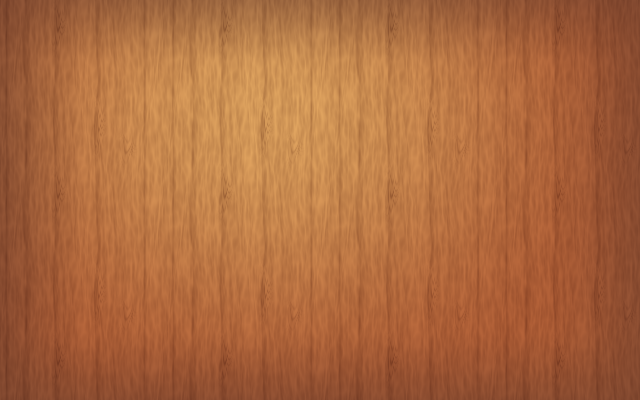
This texture is drawn by a WebGL 2 fragment shader. Its source:

```glsl
#version 300 es
precision highp float;

uniform vec2 u_resolution;
out vec4 outColor;

const float TAU = 6.2831853;
const float TILE = 0.4167; // tile side, in canvas heights
const vec3 HONEY = vec3(0.82, 0.59, 0.34);
const vec3 RUSSET = vec3(0.66, 0.35, 0.20);
const vec3 UMBER = vec3(0.36, 0.21, 0.16);
const vec3 GRAIN_TINT = vec3(0.75, 1.0, 1.1);

vec2 hash2(vec2 p) {
  vec2 k = vec2(dot(p, vec2(127.1, 311.7)), dot(p, vec2(269.5, 183.3)));
  return fract(sin(k) * 43758.5);
}

// Signed offset on a wrapping axis
float wrapped(float x) {
  return fract(x + 0.5) - 0.5;
}

// Slow sideways drift of the fibres, seamless down the tile
float sway(float y, float phase) {
  return 0.6 * sin(TAU * y + phase) + 0.3 * sin(TAU * 2.0 * y + phase * 2.3)
       + 0.1 * sin(TAU * 5.0 * y + phase * 3.7);
}

// Stretched cellular noise that wraps on the tile: 1 on a fibre, 0 between
float fibres(vec2 t, vec2 cells, float seed) {
  vec2 p = t * cells, base = floor(p);
  float nearest = 1.0;
  for (int j = -1; j <= 1; j++) {
    for (int i = -1; i <= 1; i++) {
      vec2 cell = base + vec2(i, j);
      vec2 point = cell + hash2(mod(cell, cells) + seed);
      nearest = min(nearest, length(p - point));
    }
  }
  return 1.0 - smoothstep(0.05, 0.8, nearest);
}

// Dark seam: crisp on the left, fading out to the right
float seam(vec2 t, float x, float bend, float fade) {
  float d = wrapped(t.x - x - bend * sway(t.y, x * 20.0));
  return smoothstep(-0.012, 0.0, d) * exp(-max(d, 0.0) / fade);
}

// Nested arches that narrow downward, fading away from their centre
float arches(vec2 t, vec2 centre, vec2 size, float rings) {
  vec2 d = vec2(wrapped(t.x - centre.x), wrapped(t.y - centre.y)) / size;
  d.x += 0.15 * sin(d.y * 3.0);
  float level = d.y * 0.7 + 1.6 * d.x * d.x;
  float line = pow(0.5 + 0.5 * sin(TAU * rings * level), 3.0);
  return line * exp(-dot(d, d) * 1.3);
}

// Broad and narrow lengthwise bands
float bands(float x) {
  return 0.4 * sin(TAU * 3.0 * x + 0.8) + 0.35 * sin(TAU * 7.0 * x + 2.1)
       + 0.3 * sin(TAU * 17.0 * x + 4.0) + 0.25 * sin(TAU * 29.0 * x + 1.3);
}

// Darkness of the wood figure inside one tile
float woodFigure(vec2 t) {
  vec2 bent = t + vec2(0.012 * sway(t.y, 6.0 * sin(TAU * t.x)), 0.0);
  float dark = 0.035 * bands(bent.x);
  dark += 0.10 * (fibres(bent, vec2(46.0, 5.0), 3.0) - 0.4);
  dark += 0.07 * (fibres(bent, vec2(64.0, 14.0), 17.0) - 0.4);
  // Long seams
  dark += 0.14 * seam(t, 0.04, 0.002, 0.010);
  dark += 0.14 * seam(t, 0.155, 0.014, 0.028);
  dark += 0.12 * seam(t, 0.33, 0.008, 0.020);
  dark += 0.13 * seam(t, 0.58, 0.014, 0.022);
  dark += 0.12 * seam(t, 0.87, 0.002, 0.010);
  // Arched growth rings
  dark += 0.19 * arches(t, vec2(0.35, 0.16), vec2(0.035, 0.15), 2.5);
  dark += 0.17 * arches(t, vec2(0.595, 0.76), vec2(0.030, 0.17), 3.0);
  dark += 0.13 * arches(t, vec2(0.76, 0.90), vec2(0.045, 0.09), 2.0);
  return dark - 0.03;
}

// Warm light high and left of the middle, dusky borders
vec3 litBase(vec2 uv) {
  float away = length((uv - vec2(0.42, 0.74)) * vec2(1.0, 0.75));
  vec3 color = mix(HONEY, RUSSET, smoothstep(0.0, 0.6, away));
  vec2 inset = min(uv, 1.0 - uv);
  vec2 open = smoothstep(vec2(-0.08, -0.12), vec2(0.16, 0.20), inset);
  return mix(color, UMBER, 0.6 * (1.0 - open.x * open.y));
}

void main() {
  vec2 uv = gl_FragCoord.xy / u_resolution;
  vec2 p = gl_FragCoord.xy / u_resolution.y;
  vec2 tile = fract(vec2(p.x, 1.0 - p.y) / TILE);
  vec3 color = litBase(uv) * (1.0 - woodFigure(tile) * GRAIN_TINT);
  outColor = vec4(clamp(color, 0.0, 1.0), 1.0);
}
```
